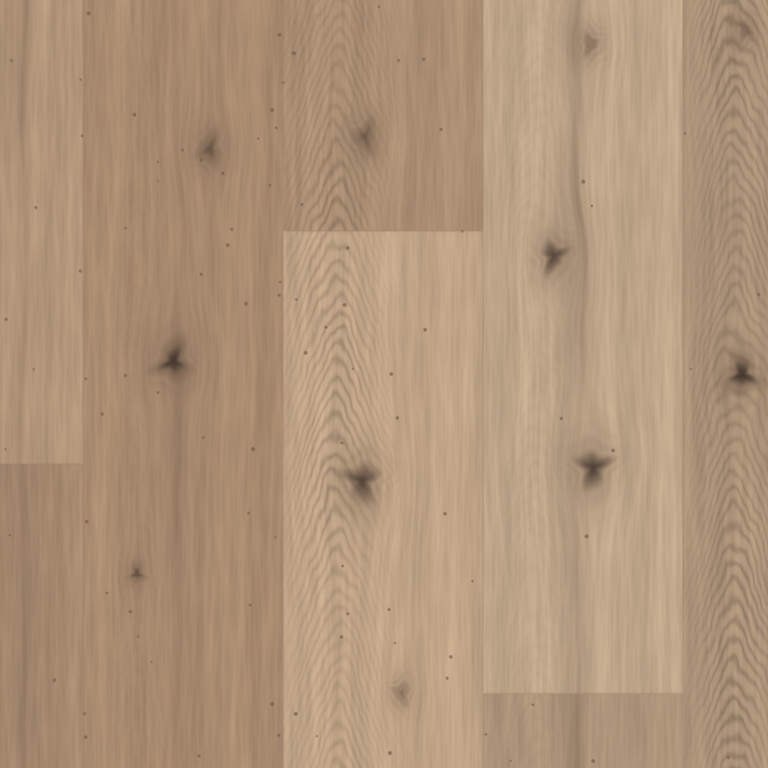
Give the GLSL for this texture, as a Shadertoy shader.

```glsl
// Oak plank floor: wide vertical boards with grain, arched figure, heart streaks and knots.

const float BOARD_WIDTH = 0.2604;
const float BOARD_LENGTH = 1.507;
const float FIRST_SEAM = 0.108;
const int KNOT_COUNT = 12;

const vec3 PALE_OAK = vec3(0.750, 0.655, 0.547);
const vec3 DEEP_OAK = vec3(0.645, 0.545, 0.447);
const vec3 ROSE_TINT = vec3(1.015, 0.985, 0.965);
const vec3 HEART_BROWN = vec3(0.46, 0.37, 0.30);
const vec3 KNOT_DARK = vec3(0.25, 0.20, 0.17);

vec2 hash2(vec2 p) {
    vec2 q = vec2(dot(p, vec2(127.1, 311.7)), dot(p, vec2(269.5, 183.3)));
    return fract(sin(q) * 4375.85);
}

// Distance to the nearest scattered point.
float cellular(vec2 p) {
    vec2 cell = floor(p), f = p - cell;
    float nearest = 4.0;
    for (int j = -1; j <= 1; j++)
        for (int i = -1; i <= 1; i++) {
            vec2 o = vec2(i, j);
            vec2 d = o + hash2(cell + o) - f;
            nearest = min(nearest, dot(d, d));
        }
    return sqrt(nearest);
}

// Layered sines, roughly -1 to 1.
float waves(vec2 p) {
    float w = sin(p.x + 1.3 * sin(p.y));
    w += 0.5 * sin(2.3 * p.x - 1.7 * p.y + 1.0);
    w += 0.25 * sin(4.1 * p.x + 2.9 * p.y);
    return w / 1.75;
}

float bell(float x, float width) {
    return exp(-x * x / (width * width));
}

// Adds one knot: x = core, y = halo, z = sideways bend of the grain.
vec3 knot(vec2 d, float size, float seed) {
    float angle = atan(d.y, d.x);
    float r = length(d * vec2(1.0, 0.72)) / size;
    float ragged = r * (1.0 + 0.28 * sin(3.0 * angle + seed) + 0.15 * sin(5.0 * angle - seed));
    float rings = 0.8 + 0.2 * sin(ragged * 6.0 + seed);
    float core = bell(ragged, 0.75) * (0.55 + 0.35 * sin(seed * 2.1));
    return vec3(core, bell(r, 2.0) * rings, -0.5 * d.x * bell(r, 3.2));
}

// Arched growth rings around the centre line of a board.
float archedFigure(vec2 p, vec2 shift) {
    float arch = p.y + 3.0 * sqrt(p.x * p.x + 0.0003);
    float wobble = 0.55 * waves(p * vec2(55.0, 16.0) + shift);
    wobble += 0.25 * waves(p * vec2(130.0, 70.0) + shift);
    float ring = 0.5 + 0.5 * sin(6.2832 * (arch * 42.0 + wobble));
    float patchy = 0.65 + 0.35 * waves(vec2(p.x * 20.0, p.y * 8.0) + shift);
    return (ring * ring - 0.3) * bell(p.x, 0.052) * patchy;
}

// Tiny round pores scattered over a grid.
float pores(vec2 p, float chance, float pixel) {
    vec2 g = p * 32.0, cell = floor(g);
    vec2 rnd = hash2(cell + 7.0);
    vec2 centre = 0.2 + 0.6 * hash2(cell + 41.0);
    float radius = 0.0012 + 0.0014 * rnd.y;
    float d = length(g - cell - centre) / 32.0;
    return step(rnd.x, chance) * (1.0 - smoothstep(radius - pixel, radius + pixel, d));
}

void mainImage(out vec4 fragColor, in vec2 fragCoord) {
    vec2 uv = fragCoord / iResolution.xy;
    float pixel = 1.0 / min(iResolution.x, iResolution.y);

    // Board layout: each column steps its end joint.
    float across = (uv.x - FIRST_SEAM) / BOARD_WIDTH + 1.0;
    float column = floor(across), local = across - column;
    float along = (uv.y - 1.903 + 0.602 * column) / BOARD_LENGTH;
    float row = floor(along);
    vec2 shift = vec2(column * 17.3, row * 11.9);

    // Knots gather shade and push the grain aside.
    vec3 knots = vec3(0.0);
    for (int i = 0; i < KNOT_COUNT; i++) {
        float k = float(i), knotColumn = 1.0 + mod(k, 4.0);
        vec2 pos = vec2(0.27 + 0.38 * fract(k * 0.37), fract(0.253 + 0.569 * k));
        vec2 d = vec2((local - pos.x) * BOARD_WIDTH, uv.y - pos.y);
        float inside = 1.0 - step(0.5, abs(column - knotColumn));
        knots += inside * knot(d, 0.007 + 0.011 * fract(k * 0.43), k * 1.7);
    }
    vec2 p = vec2(local * BOARD_WIDTH + knots.z, uv.y);
    p.x += 0.002 * waves(vec2(p.x * 9.0, p.y * 7.0) + shift);

    // Base tone of each board.
    float tone = 0.5 + 0.5 * cos(2.2 * (column - 3.0) - 1.85 * row);
    float warmth = 0.5 + 0.5 * cos(1.2 * (column - 1.0));
    vec3 color = mix(DEEP_OAK, PALE_OAK, tone) * mix(vec3(1.0), ROSE_TINT, warmth);

    // Grain, from broad bands to fine fibres.
    float grain = 0.028 * waves(p * vec2(75.0, 3.0) + shift);
    grain += 0.055 * (cellular(p * vec2(110.0, 6.0) + shift) - 0.47);
    grain += 0.050 * (cellular(p * vec2(210.0, 17.0) + shift) - 0.47);
    float figure = 0.12 + 0.88 * (1.0 - mod(column, 2.0)) * step(1.0, column);
    grain -= 0.13 * figure * archedFigure(p - vec2(0.27 * BOARD_WIDTH, 0.0), shift);
    color *= 1.0 + 1.4 * grain;

    // Wandering heart streak.
    float heart = (0.48 + 0.22 * cos(1.5708 * column)) * BOARD_WIDTH;
    float offset = p.x - heart - 0.006 * waves(vec2(1.0, p.y * 9.0) + shift);
    float fade = 0.6 + 0.4 * waves(vec2(p.y * 7.0, 2.0) + shift);
    float streak = 0.32 * bell(offset, 0.005) + 0.22 * bell(offset + 0.008, 0.022);
    color = mix(color, HEART_BROWN, streak * fade * (1.0 - 0.7 * figure));

    // Knots and pores.
    color = mix(color, HEART_BROWN, clamp(0.45 * knots.y, 0.0, 0.7));
    color = mix(color, KNOT_DARK, clamp(knots.x, 0.0, 0.9));
    color = mix(color, HEART_BROWN, 0.75 * pores(uv, 0.02 + 0.12 * warmth, pixel));

    // Tight joints between boards.
    float side = min(local, 1.0 - local) * BOARD_WIDTH;
    float end = min(along - row, 1.0 - along + row) * BOARD_LENGTH;
    float seam = 1.0 - smoothstep(0.0, 0.0012 + pixel, min(side, end));
    color = mix(color, DEEP_OAK * 0.93, 0.35 * seam);

    fragColor = vec4(color, 1.0);
}
```
